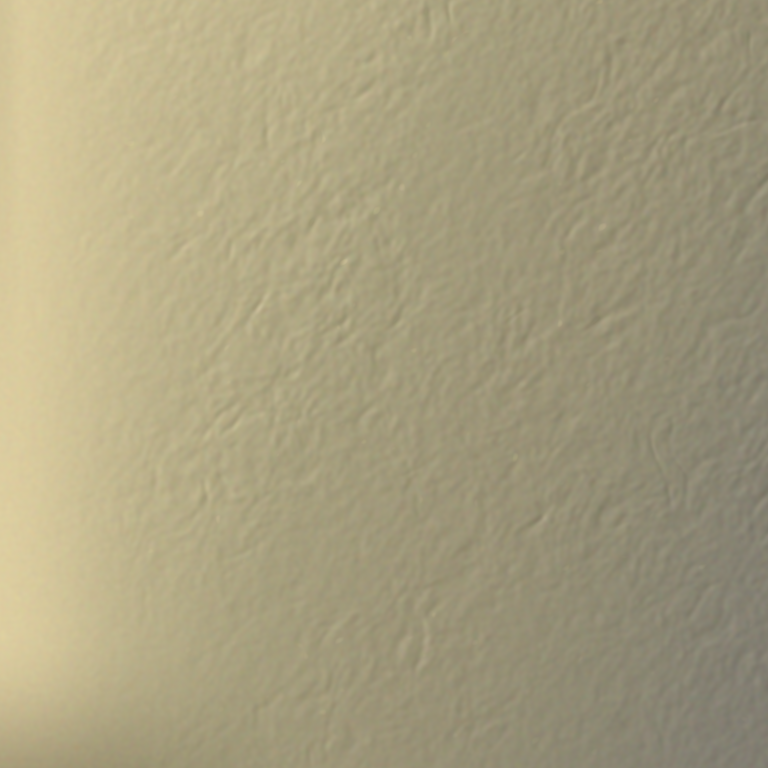
Give the GLSL for this texture, as a Shadertoy shader.

```glsl
// Softly lit plaster wall with fine bumps, short diagonal wrinkles and a warm glow on the left.

vec2 hashGradient(vec2 cell) {
    vec3 q = fract(cell.xyx * vec3(0.1031, 0.1030, 0.0973));
    q += dot(q, q.yzx + 33.33);
    return fract((q.xx + q.yz) * q.zy) * 2.0 - 1.0;
}

float gradientNoise(vec2 p) {
    vec2 cell = floor(p);
    vec2 f = p - cell;
    vec2 u = f * f * f * (f * (f * 6.0 - 15.0) + 10.0);
    float a = dot(hashGradient(cell), f);
    float b = dot(hashGradient(cell + vec2(1, 0)), f - vec2(1, 0));
    float c = dot(hashGradient(cell + vec2(0, 1)), f - vec2(0, 1));
    float d = dot(hashGradient(cell + vec2(1, 1)), f - vec2(1, 1));
    return mix(mix(a, b, u.x), mix(c, d, u.x), u.y);
}

vec2 rotate(vec2 p, float angle) {
    float c = cos(angle), s = sin(angle);
    return vec2(c * p.x + s * p.y, c * p.y - s * p.x);
}

// Rounded crests stretched along the given direction
float wrinkles(vec2 p, float angle, vec2 frequency) {
    float n = gradientNoise(rotate(p, angle) * frequency);
    return exp(-n * n * 32.0);
}

float plasterHeight(vec2 p) {
    vec2 bend = vec2(gradientNoise(p * 14.0 + 3.7), gradientNoise(p * 14.0 + 41.2));
    vec2 q = p + 0.014 * bend;
    float diagonal = wrinkles(q, 0.7, vec2(13.0, 31.0));
    float steep = wrinkles(q + 5.3, 1.3, vec2(18.0, 33.0));
    float choice = smoothstep(-0.25, 0.25, gradientNoise(p * 3.5 + 17.0));
    float gaps = smoothstep(-0.05, 0.3, gradientNoise(rotate(p, 0.75) * vec2(13.0, 20.0) + 90.0));
    vec2 grain = rotate(q, 0.95);
    float bumps = gradientNoise(grain * vec2(34.0, 52.0) + 8.0);
    float pits = gradientNoise(grain * vec2(72.0, 92.0) + 31.0);
    return 0.75 * gaps * mix(diagonal, steep, choice) + 0.75 * bumps + 0.5 * pits;
}

// Slope facing the light, which comes from the upper left
float reliefShade(vec2 p, vec2 lightDirection, float reach) {
    vec2 offset = lightDirection * reach;
    return plasterHeight(p - offset) - plasterHeight(p + offset);
}

// Wall colour from the lit side (0) to the shaded side (1)
vec3 wallColor(float t) {
    vec3 color = mix(vec3(0.87, 0.81, 0.63), vec3(0.73, 0.69, 0.54),
                     smoothstep(-0.03, 0.25, t));
    color = mix(color, vec3(0.65, 0.62, 0.49), smoothstep(0.18, 0.47, t));
    color = mix(color, vec3(0.605, 0.575, 0.464), smoothstep(0.40, 0.72, t));
    color = mix(color, vec3(0.56, 0.54, 0.45), smoothstep(0.66, 0.95, t));
    return mix(color, vec3(0.51, 0.495, 0.445), smoothstep(0.85, 1.16, t));
}

vec3 colorGrain(vec2 p, float frequency) {
    vec2 q = p * frequency;
    return vec3(gradientNoise(q), gradientNoise(q + 57.0), gradientNoise(q + 113.0));
}

void mainImage(out vec4 fragColor, in vec2 fragCoord) {
    vec2 p = fragCoord / iResolution.xy;

    // Broad light falloff, tilting toward the lower right
    float tilt = 0.4 * (0.5 - p.y) * smoothstep(0.0, 0.5, p.x);
    float drift = 0.03 * gradientNoise(p * 3.0 + 23.0);
    vec3 color = wallColor(p.x + tilt + drift * smoothstep(0.0, 0.3, p.x));

    // Dim lower left corner and outer edge
    float corner = pow(1.0 - smoothstep(-0.08, 0.2, p.y), 1.3) * (1.0 - smoothstep(0.0, 0.45, p.x));
    float edge = (1.0 - smoothstep(0.0, 0.035, p.x)) * smoothstep(0.3, 1.0, p.y);
    color *= 1.0 - 0.32 * corner - 0.05 * edge;

    // Patchy relief, fading toward the glow and the bottom
    float patches = 0.85 + 0.9 * gradientNoise(p * 4.0 + 71.0);
    float strength = patches * smoothstep(-0.02, 0.38, p.x) * mix(0.5, 1.0, smoothstep(0.0, 0.45, p.y));
    float relief = reliefShade(p, vec2(0.88, -0.47), 0.0028);
    color += vec3(1.0, 0.96, 0.86) * clamp(relief * strength * 0.10, -0.06, 0.09);

    // Few warm raised specks
    float speck = smoothstep(0.42, 0.62, gradientNoise(rotate(p, 0.8) * vec2(48.0, 62.0) + 19.0));
    color += vec3(0.06, 0.05, 0.035) * speck * strength;

    // Faint soft colour grain
    color += 0.021 * colorGrain(p, 125.0) + 0.014 * colorGrain(p + 2.0, 60.0);

    fragColor = vec4(clamp(color, 0.0, 1.0), 1.0);
}
```
